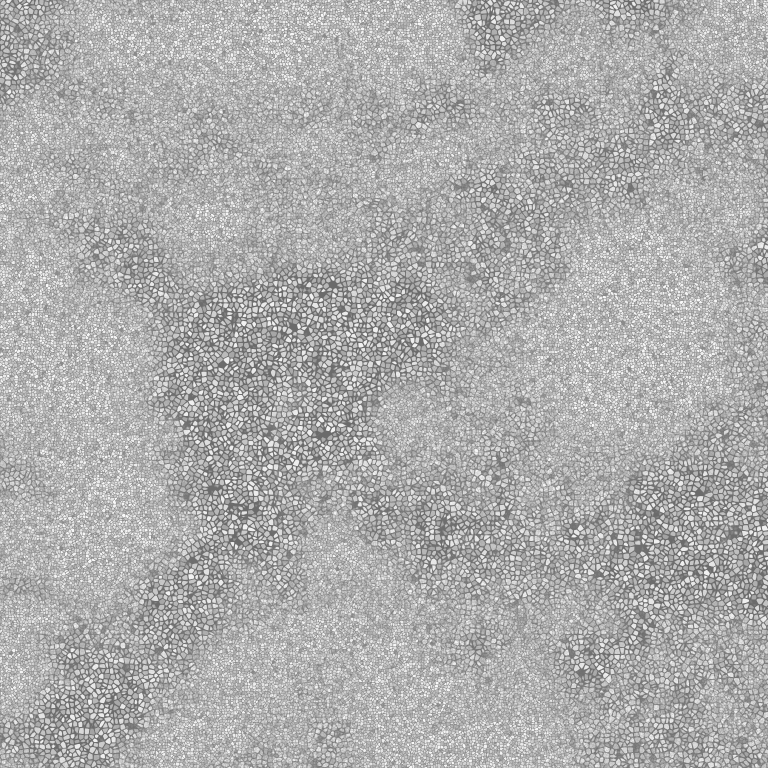
This texture is drawn by a WebGL 2 fragment shader. Its source:

```glsl
#version 300 es
precision highp float;
// Weathered grey concrete: exposed pale gravel in dark gaps, between patches of fine sand.

uniform vec2 u_resolution;
out vec4 fragColor;

const float GRAVEL_CELLS = 155.0;
const float SAND_CELLS = 270.0;
const float PATCH_CELLS = 4.0;

vec3 hash3(vec2 p) {
    vec3 q = fract(vec3(p.xyx) * vec3(0.1031, 0.1030, 0.0973));
    q += dot(q, q.yxz + 33.33);
    return fract((q.xxy + q.yzz) * q.zyx);
}

float valueNoise(vec2 p) {
    vec2 cell = floor(p);
    vec2 f = fract(p);
    f = f * f * (3.0 - 2.0 * f);
    float bottom = mix(hash3(cell).x, hash3(cell + vec2(1.0, 0.0)).x, f.x);
    float top = mix(hash3(cell + vec2(0.0, 1.0)).x, hash3(cell + 1.0).x, f.x);
    return mix(bottom, top, f.y);
}

// Layered noise from broad stains down to grain-sized mottling, 0 to 1.
float fbm(vec2 p) {
    float sum = 0.0;
    float total = 0.0;
    float weight = 1.0;
    for (int octave = 0; octave < 6; octave++) {
        sum += weight * valueNoise(p);
        total += weight;
        weight *= 0.6;
        p = mat2(1.6, 1.2, -1.2, 1.6) * p + 17.3;
    }
    return sum / total;
}

// Irregular grains: x = distance to the border, y = tone, z = gap width.
vec3 grains(vec2 p) {
    vec2 cell = floor(p);
    float nearest = 8.0;
    float second = 8.0;
    vec2 traits = vec2(0.0);
    for (int y = -1; y <= 1; y++) {
        for (int x = -1; x <= 1; x++) {
            vec2 neighbour = cell + vec2(x, y);
            vec3 rnd = hash3(neighbour);
            float d = length(neighbour + rnd.xy - p);
            if (d < nearest) {
                second = nearest;
                nearest = d;
                traits = vec2(rnd.z, fract(rnd.z * 7.0 + rnd.x * 3.0));
            } else {
                second = min(second, d);
            }
        }
    }
    return vec3(second - nearest, traits);
}

// Pale grains of varied tone and size, set in a darker ground.
float grainLayer(vec2 p, float gapTone, vec2 toneRange, float gapWidth) {
    vec3 g = grains(p);
    float inset = gapWidth * (0.4 + 1.2 * g.z);
    float body = smoothstep(inset, inset + 0.2, g.x);
    return mix(gapTone, mix(toneRange.x, toneRange.y, g.y), body);
}

float concrete(vec2 uv) {
    float exposed = smoothstep(0.36, 0.66, fbm(uv * PATCH_CELLS + 5.7));
    float gravel = grainLayer(uv * GRAVEL_CELLS, 0.42, vec2(0.64, 0.95), 0.11);
    float sand = grainLayer(uv * SAND_CELLS + 41.0, 0.54, vec2(0.68, 0.98), 0.06);
    return mix(sand, gravel, exposed);
}

void main() {
    // Average four samples per pixel to smooth the grain edges.
    float tone = 0.0;
    for (int i = 0; i < 4; i++) {
        vec2 offset = (vec2(i % 2, i / 2) - 0.5) * 0.5;
        tone += 0.25 * concrete((gl_FragCoord.xy + offset) / u_resolution.y);
    }
    fragColor = vec4(vec3(tone), 1.0);
}
```
